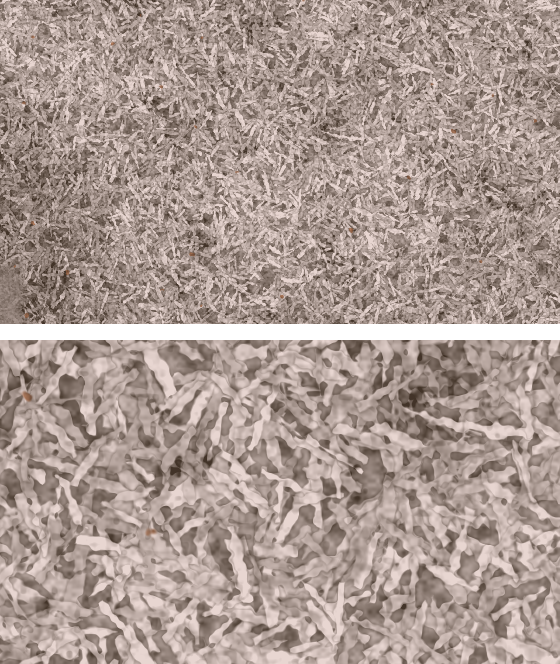
Top: the whole. Bottom: its middle third, enlarged.
Reproduce this texture procedurally as a Shadertoy shader.

```glsl
// Pale stone of tangled crystal laths over a dark, gritty ground.
// Layers of jittered cells each hold one tapered, randomly turned lath;
// value noise adds ragged edges, grain, pits and broad uneven shading.

const int LAYERS = 7;
const float CELL_LARGE = 0.076;      // cell size of the lowest layer
const float CELL_SMALL = 0.044;      // cell size of the top layer
const float EDGE_ROUGHNESS = 0.007;
const float RIM_WIDTH = 0.005;
const float RIM_SHADE = 0.30;
const float GRAIN = 0.50;
const float PIT_DEPTH = 0.34;
const float MOTTLE = 0.34;
const float RUST_CELL = 0.13;
const float RUST_CHANCE = 0.22;
const vec3 DARK = vec3(0.38, 0.32, 0.28);
const vec3 PALE = vec3(0.87, 0.80, 0.78);
const vec3 RUST = vec3(0.53, 0.33, 0.21);

float hash(vec2 p) {
    return fract(sin(dot(p, vec2(127.1, 311.7))) * 43758.5453);
}

float noise(vec2 p) {
    vec2 i = floor(p), f = fract(p);
    f = f * f * (3.0 - 2.0 * f);
    float low = mix(hash(i), hash(i + vec2(1.0, 0.0)), f.x);
    float high = mix(hash(i + vec2(0.0, 1.0)), hash(i + 1.0), f.x);
    return mix(low, high, f.y);
}

float fbm(vec2 p) {
    return 0.55 * noise(p) + 0.3 * noise(p * 2.1 + 7.3) + 0.15 * noise(p * 4.3 + 3.1);
}

// Distance to a bar that narrows towards its ends
float lathDistance(vec2 p, float angle, float halfLength, float halfWidth) {
    float c = cos(angle), s = sin(angle);
    vec2 q = abs(vec2(c * p.x + s * p.y, c * p.y - s * p.x));
    float taper = 1.0 - 0.45 * min(q.x / halfLength, 1.0);
    return max(q.x - halfLength, q.y - halfWidth * taper);
}

// Paints one layer of laths over the given tone
float paintLaths(float tone, vec2 p, float cell, float seed, float rough, float soft) {
    vec2 g = p / cell + seed * 3.7;
    vec2 home = floor(g);
    for (int y = -1; y <= 1; y++) {
        for (int x = -1; x <= 1; x++) {
            vec2 id = home + vec2(x, y);
            vec2 key = id + seed * 17.3;
            vec2 centre = id + vec2(hash(key), hash(key + 5.1));
            float angle = 3.14159 * hash(key + 11.7);
            float halfLength = cell * (0.30 + 0.52 * hash(key + 23.9));
            float thick = hash(key + 31.3);
            float halfWidth = cell * (0.07 + 0.11 * thick * thick);
            float d = lathDistance((g - centre) * cell, angle, halfLength, halfWidth) + rough;
            float lathTone = mix(0.56, 1.06, hash(key + 43.7));
            tone *= 1.0 - RIM_SHADE * (1.0 - smoothstep(0.0, RIM_WIDTH, d));
            tone = mix(tone, lathTone, 1.0 - smoothstep(-soft, soft, d));
        }
    }
    return tone;
}

// Coverage of sparse rusty specks
float rustSpecks(vec2 p, float rough) {
    vec2 id = floor(p / RUST_CELL);
    vec2 centre = 0.15 + 0.7 * vec2(hash(id + 61.0), hash(id + 67.0));
    float radius = mix(0.003, 0.007, hash(id + 71.0));
    float d = length(p - (id + centre) * RUST_CELL) - radius + rough;
    return step(hash(id + 79.0), RUST_CHANCE) * (1.0 - smoothstep(-0.002, 0.002, d));
}

void mainImage(out vec4 fragColor, in vec2 fragCoord) {
    vec2 p = fragCoord / iResolution.y;
    vec2 uv = fragCoord / iResolution.xy;
    float soft = max(0.0013, 0.6 / iResolution.y);
    float rough = (noise(p * 150.0) - 0.5) * EDGE_ROUGHNESS;

    // Ground and overlapping laths
    float tone = 0.05 + 0.5 * noise(p * 70.0);
    for (int i = 0; i < LAYERS; i++) {
        float level = float(i) / float(LAYERS - 1);
        tone = paintLaths(tone, p, mix(CELL_LARGE, CELL_SMALL, level), float(i) + 1.0, rough, soft);
    }

    // Fine grain, pits and broad mottling
    float grain = 0.6 * noise(p * 230.0 + 9.0) + 0.4 * noise(p * 120.0 + 4.0) - 0.5;
    float pits = smoothstep(0.60, 0.85, noise(p * 125.0 + 31.0));
    float clumps = smoothstep(0.60, 0.78, fbm(p * 13.0 + 19.0));
    tone += GRAIN * grain - PIT_DEPTH * pits * (0.6 + clumps);
    tone += MOTTLE * (fbm(p * 5.0) - 0.5) - 0.14 * clumps;

    // Darker lower left, worn smooth at the very edge
    float shade = (1.0 - smoothstep(0.0, 0.38, uv.x)) * (1.0 - smoothstep(0.35, 0.85, uv.y));
    tone -= 0.24 * shade;
    float worn = 1.0 - smoothstep(0.02, 0.06, uv.x + 0.03 * (fbm(p * 18.0) - 0.5));
    worn *= 1.0 - smoothstep(0.12, 0.26, uv.y);
    tone = mix(tone, 0.34 + 0.3 * grain, 0.75 * worn);

    vec3 color = mix(DARK, PALE, clamp(tone + 0.04, -0.25, 1.08));
    color = mix(color, RUST * (1.0 + 0.6 * grain), 0.8 * rustSpecks(p, rough));
    fragColor = vec4(color, 1.0);
}
```
